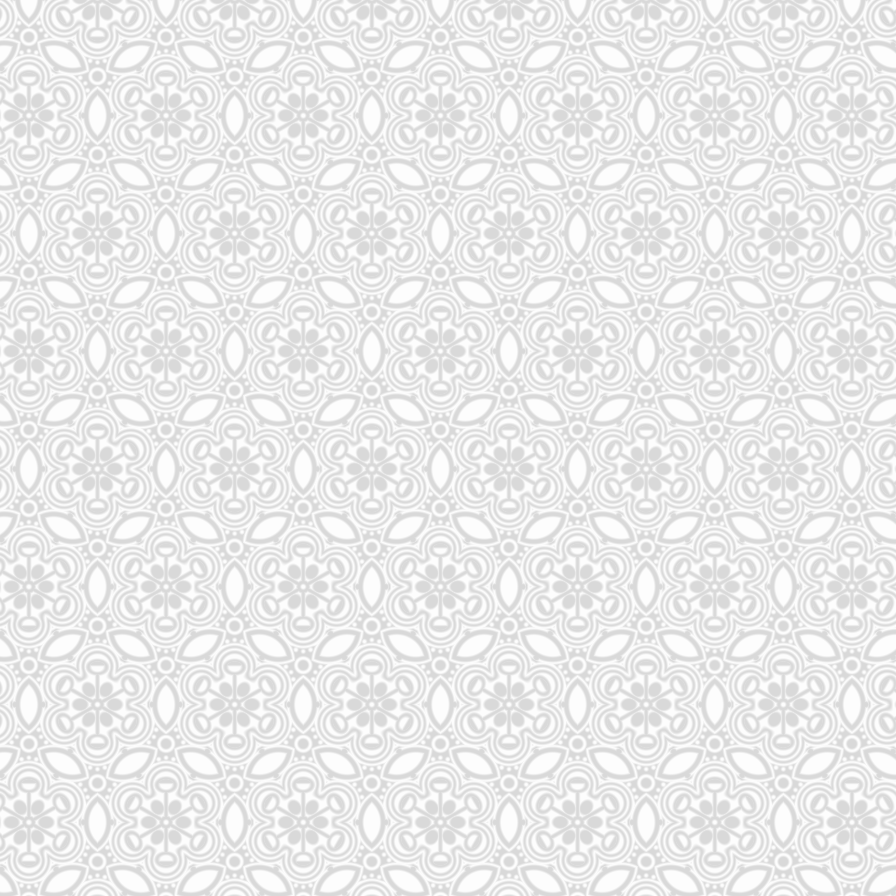
This pattern is drawn by a Shadertoy shader. Its source:

```glsl
// Pale grey lace of six-armed rosettes on a hexagonal lattice, with white
// leaf-shaped openings between neighbours. Each cell is folded into one mirror
// wedge, where distance functions lay down grey ink and carve white from it.

const float PI = 3.14159265;
const vec2 CELL = vec2(0.1531, 0.1518);     // lattice spacing on the canvas
const vec2 ORIGIN = vec2(0.4150, 0.4766);   // centre of one rosette
const vec3 PAPER = vec3(0.994);
const vec3 INK = vec3(0.852);

float fill(float d, float soft) {
    return 1.0 - smoothstep(-soft, soft, d);
}

float stroke(float d, float halfWidth, float soft) {
    return fill(abs(d) - halfWidth, soft);
}

float circle(vec2 p, vec2 centre, float radius) {
    return length(p - centre) - radius;
}

float ellipse(vec2 p, vec2 radii) {
    return (length(p / radii) - 1.0) * min(radii.x, radii.y);
}

float segment(vec2 p, float from, float to) {
    return length(vec2(p.x - clamp(p.x, from, to), p.y));
}

// Pointed leaf standing along y
float leaf(vec2 p, float halfLength, float halfWidth) {
    float r = (halfLength * halfLength + halfWidth * halfWidth) / (2.0 * halfWidth);
    return length(vec2(abs(p.x) + r - halfWidth, p.y)) - r;
}

float smoothMin(float a, float b, float k) {
    float h = max(k - abs(a - b), 0.0) / k;
    return min(a, b) - h * h * k * 0.25;
}

// Offset from the nearest centre of a unit hexagonal lattice
vec2 hexCell(vec2 p) {
    vec2 period = vec2(1.0, sqrt(3.0));
    vec2 a = mod(p + 0.5 * period, period) - 0.5 * period;
    vec2 b = mod(p, period) - 0.5 * period;
    return dot(a, a) < dot(b, b) ? a : b;
}

// Mirror wedge of 30 degrees, with the nearest arm along x
vec2 foldToArm(vec2 p) {
    float angle = atan(p.x, p.y);
    angle = abs(mod(angle + PI / 6.0, PI / 3.0) - PI / 6.0);
    return length(p) * vec2(cos(angle), sin(angle));
}

// Grey stems, looped tips and petals inside the scalloped outline
float rosette(vec2 arm, vec2 side, float soft) {
    float ink = fill(segment(arm, 0.03, 0.215) - 0.014, soft);
    ink = max(ink, fill(ellipse(side - vec2(0.126, 0.0), vec2(0.058, 0.046)), soft));
    ink = max(ink, fill(length(arm) - 0.048, soft));
    ink *= 1.0 - fill(length(arm) - 0.018, soft);

    float loop = ellipse(arm - vec2(0.275, 0.0), vec2(0.048, 0.066));
    float crescent = max(loop, 0.285 - arm.x);
    ink = max(ink, stroke(loop, 0.012, soft));
    return max(ink, fill(crescent, soft));
}

// Grey ground between rosettes, pierced by rings, dots and leaf openings
float filigree(vec2 arm, vec2 side, float soft) {
    vec2 fromEdge = vec2(0.5 - side.x, side.y);
    float opening = leaf(fromEdge, 0.148, 0.064);
    float corner = length(arm - vec2(1.0 / sqrt(3.0), 0.0));

    float holes = stroke(opening - 0.046, 0.009, soft);
    holes = max(holes, stroke(corner - 0.052, 0.012, soft));
    holes = max(holes, stroke(circle(side, vec2(0.325, 0.0), 0.030), 0.009, soft));
    holes = max(holes, stroke(circle(side, vec2(0.385, 0.125), 0.027), 0.009, soft));
    holes = max(holes, fill(circle(side, vec2(0.428, 0.185), 0.015), soft));
    holes = max(holes, fill(circle(arm, vec2(0.475, 0.0), 0.014), soft));

    float ink = 1.0 - holes;
    ink = max(ink, fill(circle(side, vec2(0.4, 0.0), 0.024), soft));
    return ink * (1.0 - fill(opening, soft));
}

float lace(vec2 cell, float soft) {
    vec2 arm = foldToArm(cell);
    float c = cos(PI / 6.0);
    vec2 side = vec2(c * arm.x + 0.5 * arm.y, 0.5 * arm.x - c * arm.y);

    // Scalloped outline with two concentric grey lines
    float scallop = smoothMin(circle(arm, vec2(0.28, 0.0), 0.092),
                              length(arm) - 0.205, 0.05);
    float ink = rosette(arm, side, soft) * fill(scallop, soft);
    ink = max(ink, stroke(scallop - 0.013, 0.011, soft));
    ink = max(ink, stroke(scallop - 0.052, 0.010, soft));
    float outside = 1.0 - fill(scallop - 0.080, soft);
    return max(ink, outside * filigree(arm, side, soft));
}

void mainImage(out vec4 fragColor, in vec2 fragCoord) {
    vec2 uv = fragCoord / iResolution.y;
    float pixel = 1.0 / (iResolution.y * CELL.x);
    float soft = max(0.8 * pixel, 0.011);
    float ink = lace(hexCell((uv - ORIGIN) / CELL), soft);
    fragColor = vec4(mix(PAPER, INK, ink), 1.0);
}
```
